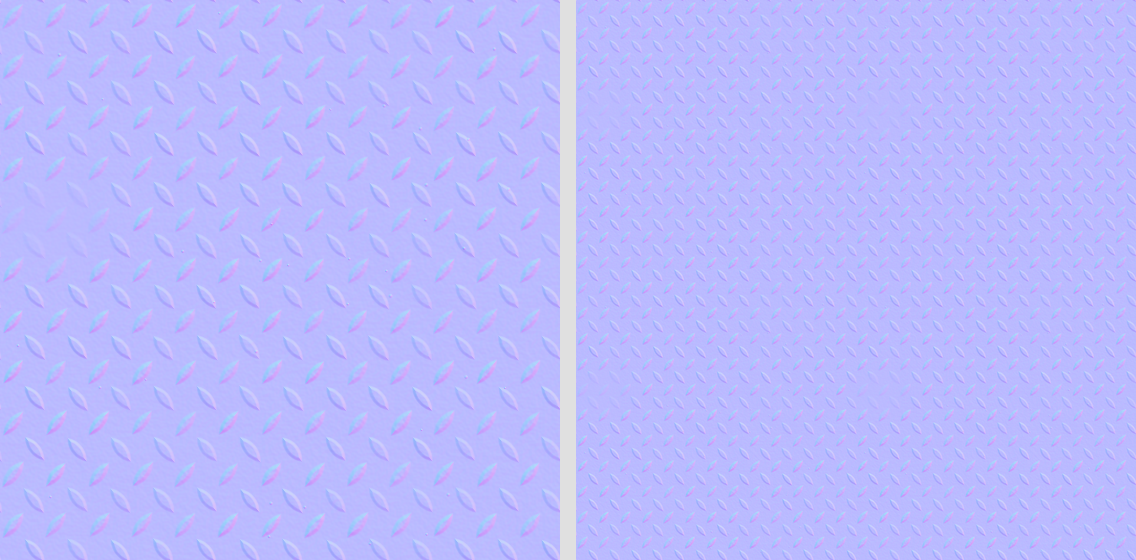
Left: one tile. Right: repeated 2 by 2.
A WebGL 1 fragment shader for this texture map:

```glsl
precision highp float;
// Tangent-space normal map of worn steel tread plate: 13 by 11 cells, each with
// two raised lens-shaped studs of opposite lean. A height field of studs, grain
// and specks is differentiated, and the normal is stored with display gamma.

uniform vec2 u_resolution;

const vec2 GRID = vec2(13.0, 11.0);

float hash(vec2 p) {
  vec3 q = fract(vec3(p.xyx) * 0.1031);
  q += dot(q, q.yzx + 33.33);
  return fract((q.x + q.y) * q.z);
}

float cornerSlope(vec2 cell, vec2 offset, float period) {
  float angle = 6.28318 * hash(mod(cell, period) + period);
  return dot(vec2(cos(angle), sin(angle)), offset);
}

// Gradient noise over the unit square, wrapping after a whole period
float wrapNoise(vec2 uv, float period) {
  vec2 p = uv * period;
  vec2 i = floor(p);
  vec2 f = p - i;
  vec2 w = f * f * f * (f * (f * 6.0 - 15.0) + 10.0);
  vec2 e = vec2(1.0, 0.0);
  float low = mix(cornerSlope(i, f, period), cornerSlope(i + e, f - e, period), w.x);
  float high = mix(cornerSlope(i + e.yx, f - e.yx, period),
                   cornerSlope(i + 1.0, f - 1.0, period), w.x);
  return mix(low, high, w.y);
}

// Lens of two arcs, long axis along y
float lensDistance(vec2 p, float halfWidth, float halfLength) {
  float radius = (halfLength * halfLength + halfWidth * halfWidth) / (2.0 * halfWidth);
  return length(vec2(abs(p.x) + radius - halfWidth, p.y)) - radius;
}

// Rubbed-down patch at the left, plus broad uneven wear
float wearAmount(vec2 uv) {
  vec2 d = fract(uv - vec2(0.09, 0.6) + 0.5) - 0.5;
  float patchWear = 1.0 - smoothstep(0.03, 0.13, length(d * vec2(0.8, 1.0)));
  return clamp(0.75 * patchWear + 0.25 * wrapNoise(uv, 5.0), 0.0, 0.8);
}

// One stud per cell: coverage from 0 at its rim to 1 on its crown
float stud(vec2 uv, vec2 center, float lean, float bevel, float wear) {
  vec2 g = uv * GRID - center + 0.5;
  vec2 id = mod(floor(g), GRID) + 20.0 * (lean + 2.0);
  vec2 p = (fract(g) - 0.5) / GRID;
  float vary = hash(id + 7.0);
  p -= 0.0025 * (vec2(hash(id), hash(id + 3.0)) - 0.5);
  vec2 axis = normalize(vec2(0.82 * lean, 1.0));
  vec2 q = vec2(dot(p, vec2(axis.y, -axis.x)), dot(p, axis));
  float d = lensDistance(q, 0.0103 + 0.001 * vary, 0.0275 + 0.002 * hash(id + 5.0));
  float slump = 0.004 * wear + 0.0012 * vary;
  float strength = (1.0 - wear) * (0.82 + 0.28 * hash(id + 9.0));
  return strength * smoothstep(-slump, bevel, -d);
}

// Sparse round bumps scattered over the plate
float specks(vec2 uv) {
  vec2 g = uv * 14.0;
  vec2 id = mod(floor(g), 14.0) + 90.0;
  vec2 center = 0.2 + 0.6 * vec2(hash(id), hash(id + 31.0));
  float radius = 0.0022 + 0.0018 * hash(id + 57.0);
  float d = length(fract(g) - center) / 14.0;
  return step(0.85, hash(id + 73.0)) * (1.0 - smoothstep(0.0, radius, d));
}

float plateHeight(vec2 uv) {
  float wear = wearAmount(uv);
  float rising = stud(uv, vec2(0.305, 0.685), 1.0, 0.0085, wear);
  float falling = stud(uv, vec2(0.8, 0.175), -1.0, 0.0065, wear);
  float grain = 0.00016 * wrapNoise(uv, 170.0) + 0.00022 * wrapNoise(uv, 83.0);
  grain *= (1.0 - 0.6 * wear) * (1.0 + 0.9 * rising + 0.4 * falling);
  float swell = 0.0008 * wrapNoise(uv, 9.0);
  return 0.0026 * rising + 0.0018 * falling + grain + swell + 0.0009 * specks(uv);
}

void main() {
  vec2 uv = gl_FragCoord.xy / u_resolution;

  // Central differences
  vec2 e = vec2(0.0009, 0.0);
  vec2 slope = vec2(plateHeight(uv + e) - plateHeight(uv - e),
                    plateHeight(uv + e.yx) - plateHeight(uv - e.yx)) / (2.0 * e.x);

  // Normal packed to 0..1, then display gamma
  vec3 normal = normalize(vec3(-slope, 1.0));
  gl_FragColor = vec4(pow(normal * 0.5 + 0.5, vec3(1.0 / 2.2)), 1.0);
}
```
